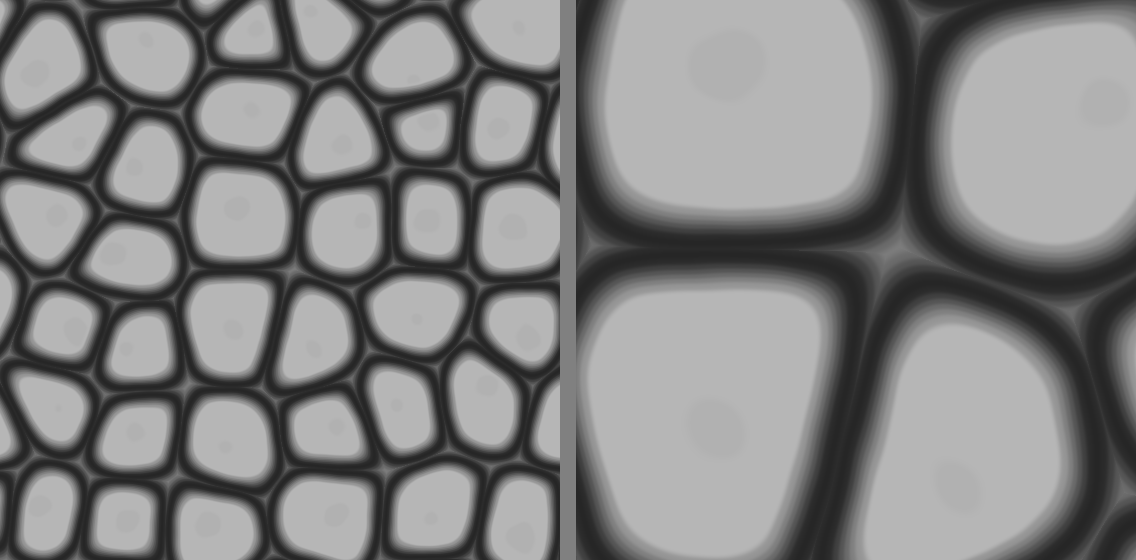
Left, the full canvas; right, a detail of the centre.
Reproduce this pattern procedurally as a WebGL 1 fragment shader.

```glsl
precision highp float;
// Rounded grey pebbles with dark soft rims, packed over a lighter grout.

uniform vec2 u_resolution;

vec2 hash2(vec2 cell) {
  vec2 q = vec2(dot(cell, vec2(127.1, 311.7)), dot(cell, vec2(269.5, 183.3)));
  return fract(sin(q) * 43758.545);
}

vec2 seedOf(vec2 cell) {
  return cell + 0.5 + 0.68 * (hash2(cell) - 0.5);
}

// Layered sines, roughly -1 to 1.
float waves(vec2 p) {
  return 0.5 * sin(p.x + 1.7 * sin(0.8 * p.y))
       + 0.3 * sin(1.9 * p.y - 1.3 * p.x + 2.0)
       + 0.2 * sin(3.1 * p.x + 2.3 * p.y + 4.0);
}

// Rounded distance to the cell border; also returns the owning cell.
float pebbleDistance(vec2 p, out vec2 owner) {
  float nearest = 1e3;
  vec2 base = floor(p);
  owner = base;
  for (int y = -1; y <= 1; y++) {
    for (int x = -1; x <= 1; x++) {
      vec2 cell = base + vec2(float(x), float(y));
      vec2 toSeed = seedOf(cell) - p;
      float d = dot(toSeed, toSeed);
      if (d < nearest) {
        nearest = d;
        owner = cell;
      }
    }
  }

  // Exponential smooth minimum over the bisectors rounds the corners.
  const float sharpness = 12.0;
  vec2 home = seedOf(owner);
  float sum = 0.0;
  for (int y = -2; y <= 2; y++) {
    for (int x = -2; x <= 2; x++) {
      if (x == 0 && y == 0) continue;
      vec2 other = seedOf(owner + vec2(float(x), float(y)));
      float d = dot(0.5 * (home + other) - p, normalize(other - home));
      sum += exp(-sharpness * d);
    }
  }
  return -log(sum) / sharpness;
}

void main() {
  vec2 uv = gl_FragCoord.xy / min(u_resolution.x, u_resolution.y);
  vec2 p = uv * 6.0 + vec2(13.0, 7.0);
  p += 0.012 * vec2(waves(p * 5.0), waves(p.yx * 5.0 + 9.0));

  vec2 owner;
  float d = pebbleDistance(p, owner);
  d += 0.01 * waves(p * 2.3 + 3.0) + 0.003 * waves(p * 11.0);

  // Rim rises to the flat top inside and to the grout outside.
  float tone = 0.14 + 0.5 * smoothstep(0.025, 0.155, d)
             + 0.34 * smoothstep(0.025, -0.09, d);

  // Gentle terraces along the slopes.
  tone -= 0.6 * sin(tone * 75.4) / 75.4;
  tone = mix(tone, 0.712, smoothstep(0.136, 0.156, d));

  // Faint stain on the top of each pebble.
  vec2 stainAt = seedOf(owner) + 0.1 * (hash2(owner + 40.0) - 0.5);
  float stain = length(p - stainAt) + 0.03 * waves(p * 9.0);
  float stainSize = 0.05 + 0.1 * hash2(owner + 80.0).x;
  tone -= 0.018 * smoothstep(0.02, -0.02, stain - stainSize)
        * smoothstep(0.15, 0.19, d);

  gl_FragColor = vec4(vec3(tone), 1.0);
}
```
